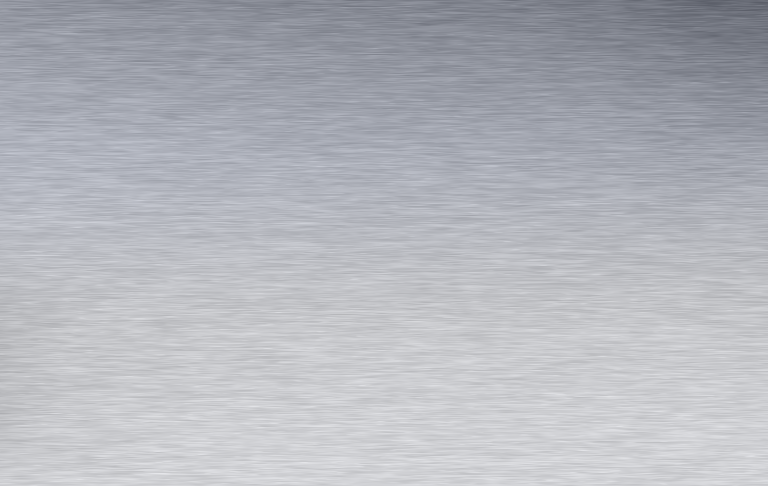
Write a Shadertoy shader that draws this texture.

```glsl
// Brushed steel: hair-thin horizontal scratches over a soft sheen that runs
// from pale grey at the bottom to blue-grey at the upper right.
// Each scratch layer is stretched value noise whose rows slide at random.

float hash(vec2 p) {
    vec3 q = fract(vec3(p.xyx) * 0.1031);
    q += dot(q, q.yzx + 33.33);
    return fract((q.x + q.y) * q.z);
}

// One row of dashes, shifted by its own random offset
float dashRow(float x, float row, float seed) {
    x += 17.0 * hash(vec2(row, seed));
    float cell = floor(x);
    float t = smoothstep(0.0, 1.0, x - cell);
    vec2 id = vec2(cell + 50.0 * seed, row + 7.0 * seed);
    return mix(hash(id), hash(id + vec2(1.0, 0.0)), t) - 0.5;
}

// Zero-mean streaks; size is the length and thickness of a dash
float streaks(vec2 p, vec2 size, float seed) {
    p /= size;
    float row = floor(p.y);
    float t = smoothstep(0.2, 0.8, p.y - row);
    return mix(dashRow(p.x, row, seed), dashRow(p.x, row + 1.0, seed), t);
}

// Broad reflection, darkest at the upper right, dim at the lower left edge
float sheen(vec2 uv) {
    float light = 0.826 - 0.04 * uv.y - 0.27 * uv.y * uv.y;
    light -= 0.12 * (uv.x - 0.5) * uv.y * uv.y;
    light -= 0.05 * smoothstep(0.7, 1.0, uv.x) * smoothstep(0.5, 1.0, uv.y);
    float edge = (uv.y - 0.22) / 0.22;
    light -= 0.07 * exp(-10.0 * uv.x - edge * edge);
    return light;
}

void mainImage(out vec4 fragColor, in vec2 fragCoord) {
    vec2 uv = fragCoord / iResolution.xy;
    vec2 p = fragCoord / iResolution.y;

    // Hair-thin scratches of three lengths, then faint wide patches
    float grain = 0.070 * streaks(p, vec2(0.036, 0.0021), 1.0)
                + 0.050 * streaks(p, vec2(0.075, 0.0024), 2.0)
                + 0.040 * streaks(p, vec2(0.020, 0.0019), 3.0)
                + 0.022 * streaks(p, vec2(0.090, 0.0110), 4.0);

    // Sparse bright glints where a long dash peaks
    float glint = smoothstep(0.28, 0.50, streaks(p, vec2(0.030, 0.0023), 5.0));
    grain += 0.035 * glint - 0.003;

    // Neutral grey turns bluish above the middle
    float coolness = smoothstep(0.32, 0.74, uv.y + 0.05 * (0.5 - uv.x));
    vec3 tint = mix(vec3(-0.004, 0.0, 0.014), vec3(-0.007, 0.007, 0.047), coolness);

    vec3 steel = vec3(sheen(uv) + grain) + tint;
    fragColor = vec4(clamp(steel, 0.0, 1.0), 1.0);
}
```
